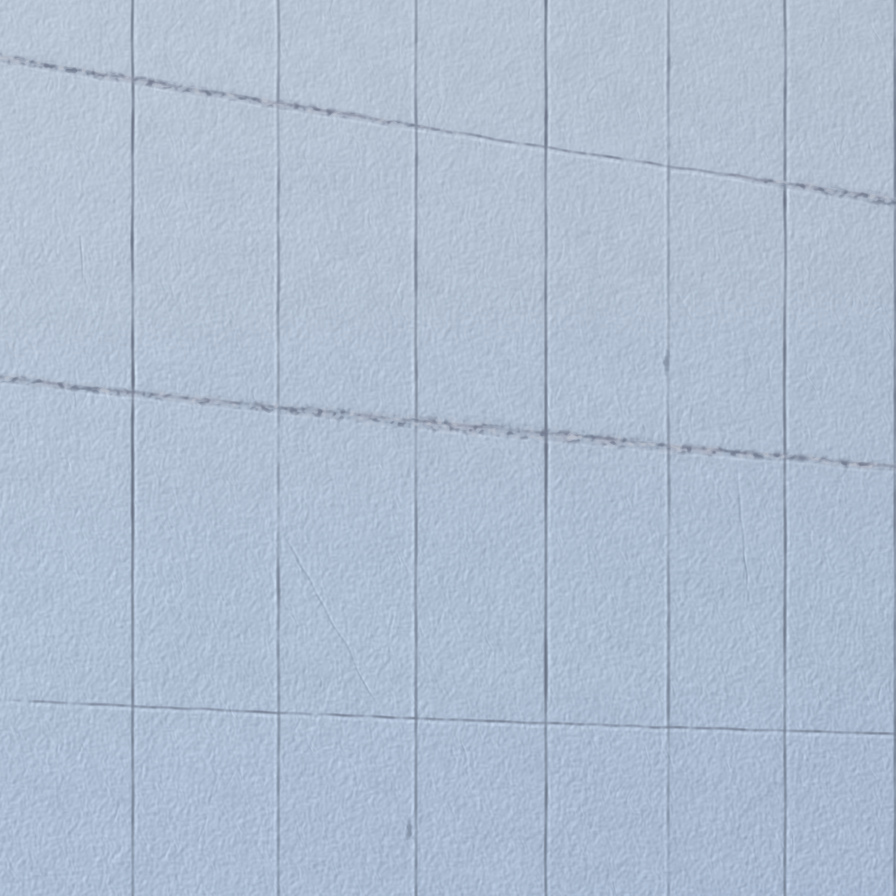
This texture is drawn by a Shadertoy shader. Its source:

```glsl
// Pale blue stucco wall of tall panels seen at an angle, with chipped joints and hairline cracks.

vec2 randomGradient(vec2 cell) {
    vec2 h = vec2(dot(cell, vec2(127.1, 311.7)), dot(cell, vec2(269.5, 183.3)));
    return 2.0 * fract(sin(h) * 43758.5) - 1.0;
}

float gradientNoise(vec2 p) {
    vec2 i = floor(p), f = p - i;
    vec2 s = f * f * f * (f * (f * 6.0 - 15.0) + 10.0);
    float a = dot(randomGradient(i), f);
    float b = dot(randomGradient(i + vec2(1, 0)), f - vec2(1, 0));
    float c = dot(randomGradient(i + vec2(0, 1)), f - vec2(0, 1));
    float d = dot(randomGradient(i + vec2(1, 1)), f - vec2(1, 1));
    return mix(mix(a, b, s.x), mix(c, d, s.x), s.y);
}

// Height of the plaster: fine grain with sparse, sharp trowel ridges
float plaster(vec2 p) {
    vec2 warped = p + 0.005 * gradientNoise(p * 50.0);
    float ridge = 1.0 - smoothstep(0.0, 0.16, abs(gradientNoise(warped * vec2(75.0, 42.0) + 19.0)));
    return 0.8 * gradientNoise(warped * vec2(150.0, 115.0))
         + 0.65 * gradientNoise(warped * vec2(240.0, 200.0) + 7.0)
         + 0.35 * ridge * smoothstep(0.0, 0.3, gradientNoise(p * 28.0 + 31.0));
}

float band(float d, float halfWidth) {
    float soft = 0.0011 + 0.5 / iResolution.y;
    return 1.0 - smoothstep(max(halfWidth - soft, 0.0), halfWidth + soft, abs(d));
}

// Signed sideways distance to a wandering crack, and its faded extent
vec2 crack(vec2 p, vec2 a, vec2 b) {
    vec2 ab = b - a, dir = normalize(ab);
    float t = dot(p - a, ab) / dot(ab, ab);
    float side = dot(p - a, vec2(-dir.y, dir.x)) + 0.005 * gradientNoise(p * 30.0);
    return vec2(side, smoothstep(0.0, 0.1, t) * (1.0 - smoothstep(0.85, 1.0, t)));
}

void mainImage(out vec4 fragColor, in vec2 fragCoord) {
    vec2 uv = fragCoord / iResolution.xy;

    // Painted surface: greyer and paler above, bluer below, dimmer to the right
    vec3 color = mix(vec3(0.664, 0.732, 0.822), vec3(0.716, 0.766, 0.826), uv.y);
    color -= vec3(0.022, 0.022, 0.02) * (uv.x - 0.5);
    color += 0.006 * gradientNoise(uv * 6.0 + 3.0) + 0.014 * gradientNoise(uv * 22.0);
    color += 0.02 * gradientNoise(uv * 52.0 + 11.0);

    // Side light on the plaster relief
    float relief = plaster(uv) - plaster(uv + vec2(0.002, -0.0013));
    color += relief * mix(0.1, 0.065, uv.y);
    color += mix(0.04, 0.024, uv.y) * gradientNoise(uv * 210.0 + 41.0);

    // Perspective grid: columns narrow, rows converge to the right and sag slightly
    float across = uv.x - 0.148;
    float column = round(across / (0.1678 - 0.0305 * across));
    float jointX = 0.148 + 0.1678 * column / (1.0 + 0.0305 * column);
    float rowHeight = 0.3585 - 0.061 * uv.x;
    float rowPos = (uv.y - 0.219 + 0.038 * uv.x + 0.003 * sin(3.14 * uv.x)) / rowHeight;
    float row = round(rowPos);
    float dx = uv.x - jointX + 0.0014 * gradientNoise(vec2(column * 5.3, uv.y * 13.0));
    float dy = (rowPos - row) * rowHeight + 0.0022 * gradientNoise(vec2(uv.x * 28.0, row * 7.3));

    // Vertical joints: thin groove beside a lit lip, fading in and out
    float depth = 0.6 + 0.2 * cos(column * 2.3);
    float wear = gradientNoise(vec2(column * 3.7 + 0.4, uv.y * 11.0))
               + 0.6 * gradientNoise(vec2(column * 8.1 + 0.3, uv.y * 55.0));
    float lipSide = cos(column * 2.3) > 0.0 ? 1.0 : -1.0;
    color += 0.055 * band(dx - 0.0038 * lipSide, 0.0011) * (0.8 + wear);
    float groove = band(dx, 0.0012 + 0.0012 * max(wear, 0.0));
    color = mix(color, vec3(0.42, 0.46, 0.53), groove * clamp(depth + 0.7 * wear, 0.0, 1.0));

    // Roughness of the horizontal joints: the lowest is fine, the others crumble in stretches
    float rough = 0.0;
    if (row == 1.0) rough = 0.45 + 0.55 * exp(-pow((uv.x - 0.54) * 4.2, 2.0));
    if (row == 2.0) rough = 0.1 + 0.45 * smoothstep(0.1, 0.38, abs(uv.x - 0.67))
                          + 0.3 * smoothstep(0.78, 0.92, uv.x);

    // Thin broken seam with a faint lit edge below it
    float breaks = gradientNoise(vec2(uv.x * 42.0, row * 11.3 + 0.4))
                 + 0.7 * gradientNoise(vec2(uv.x * 120.0, row * 5.7 + 0.2));
    color += 0.045 * band(dy + 0.004 + 0.004 * rough, 0.0012) * (0.7 + breaks);
    float seam = band(dy - 0.002 * rough, 0.001 + 0.0004 * rough);
    color = mix(color, vec3(0.46, 0.495, 0.57), seam * clamp(0.48 + 0.9 * breaks, 0.05, 0.85));

    // Crumbled mortar: dark, pale and warm flecks that thin out away from the joint
    float ragged = dy + 0.005 * rough * gradientNoise(uv * 75.0 + 5.0);
    float strip = exp(-pow(ragged / (0.001 + 0.0062 * rough), 2.0)) * smoothstep(0.05, 0.3, rough);
    float fleck = gradientNoise(uv * vec2(80.0, 130.0) + 13.0)
                + 0.7 * gradientNoise(uv * vec2(170.0, 210.0) + 27.0);
    vec3 mortar = vec3(0.61, 0.645, 0.715) + vec3(0.08, 0.01, -0.02) * gradientNoise(uv * 45.0);
    color = mix(color, mortar, 0.5 * strip);
    color = mix(color, vec3(0.43, 0.465, 0.545), 0.8 * strip * smoothstep(-0.05, 0.4, fleck));
    color = mix(color, vec3(0.77, 0.79, 0.83), 0.65 * strip * smoothstep(0.08, 0.45, -fleck));

    // Hairline cracks, each lit along one edge
    for (int i = 0; i < 3; i++) {
        vec2 top = i == 0 ? vec2(0.315, 0.405) : i == 1 ? vec2(0.822, 0.485) : vec2(0.088, 0.74);
        vec2 end = i == 0 ? vec2(0.424, 0.208) : i == 1 ? vec2(0.836, 0.32) : vec2(0.091, 0.685);
        vec2 line = crack(uv, top, end);
        float fade = line.y * (0.8 + 0.8 * gradientNoise(uv * 55.0));
        color += fade * (0.045 * band(line.x - 0.0022, 0.0009) - 0.07 * band(line.x, 0.0007));
    }

    // Small gouges beside two of the joints
    for (int i = 0; i < 2; i++) {
        vec2 q = uv - (i == 0 ? vec2(0.457, 0.075) : vec2(0.744, 0.595));
        float r = length(q * vec2(250.0, 75.0)) + 0.9 * gradientNoise(uv * 140.0);
        color = mix(color, vec3(0.46, 0.51, 0.59), 0.65 * (1.0 - smoothstep(0.3, 1.2, r)));
    }

    fragColor = vec4(clamp(color, 0.0, 1.0), 1.0);
}
```
